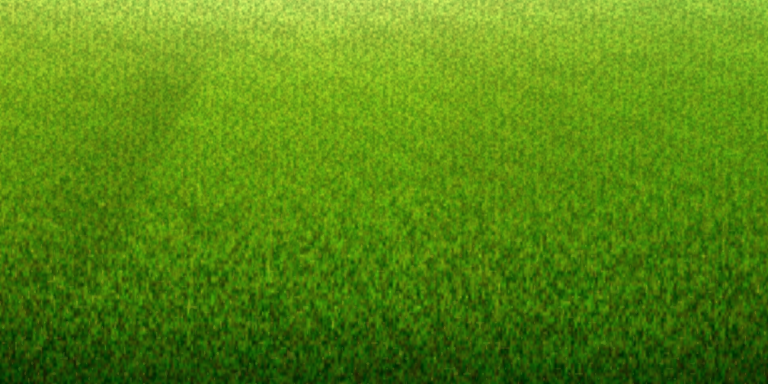
This texture is drawn by a Shadertoy shader. Its source:

```glsl
float hash(vec2 p) {
    return fract(sin(dot(p, vec2(127.1, 311.7))) * 43758.55);
}

float valueNoise(vec2 p) {
    vec2 cell = floor(p);
    vec2 f = fract(p);
    f = f * f * (3.0 - 2.0 * f);
    float low = mix(hash(cell), hash(cell + vec2(1.0, 0.0)), f.x);
    float high = mix(hash(cell + vec2(0.0, 1.0)), hash(cell + 1.0), f.x);
    return mix(low, high, f.y);
}

float fbm(vec2 p, int octaves) {
    float sum = 0.0;
    float weight = 0.5;
    for (int i = 0; i < octaves; i++) {
        sum += weight * (valueNoise(p) - 0.5);
        p = p * 2.03 + vec2(17.3, 9.1);
        weight *= 0.55;
    }
    return sum;
}

// Lawn colour from the near shade to the far sunlight
vec3 lawnGradient(float y) {
    vec3 c = mix(vec3(0.09, 0.26, 0.015), vec3(0.21, 0.42, 0.025), smoothstep(-0.04, 0.24, y));
    c = mix(c, vec3(0.33, 0.54, 0.04), smoothstep(0.14, 0.52, y));
    c = mix(c, vec3(0.44, 0.64, 0.08), smoothstep(0.44, 0.80, y));
    c = mix(c, vec3(0.55, 0.72, 0.15), smoothstep(0.72, 0.94, y));
    return mix(c, vec3(0.64, 0.79, 0.25), smoothstep(0.88, 1.03, y));
}

// Mown strip: bright between two edges, shaded outside the left one
float mownStrip(vec2 uv) {
    float leftEdge = 0.27 + 0.255 * (uv.y - 0.8);
    float inside = smoothstep(leftEdge - 0.025, leftEdge + 0.025, uv.x)
                 * (1.0 - smoothstep(0.52, 0.63, uv.x));
    float outside = (1.0 - smoothstep(leftEdge - 0.03, leftEdge + 0.01, uv.x))
                  * smoothstep(leftEdge - 0.22, leftEdge - 0.02, uv.x);
    float fade = smoothstep(0.05, 0.4, uv.y) * (1.0 - smoothstep(0.75, 1.0, uv.y));
    return (0.6 * inside - outside) * fade;
}

// Upright blades, each patch leaning a little its own way
float bladeLayer(vec2 p, vec2 density) {
    float lean = 0.4 * (valueNoise(p * 24.0) - 0.5);
    vec2 q = p * density;
    q.x += lean * fract(p.y * 24.0);
    return valueNoise(q) - 0.5;
}

// Large near blades give way to short far ones
float grass(vec2 p, float far) {
    float near = bladeLayer(p, vec2(112.0, 66.0)) + 0.6 * bladeLayer(p + 3.7, vec2(190.0, 120.0));
    float distant = bladeLayer(p + 7.1, vec2(150.0, 125.0)) + 0.6 * bladeLayer(p + 5.3, vec2(230.0, 200.0));
    return mix(near, distant, far);
}

void mainImage(out vec4 fragColor, in vec2 fragCoord) {
    vec2 uv = fragCoord / iResolution.xy;
    vec2 p = vec2(uv.x * iResolution.x / iResolution.y, uv.y);
    float far = smoothstep(0.1, 0.95, uv.y);

    // Broad light across the field
    vec3 color = lawnGradient(uv.y);
    color *= 1.0 + 0.09 * mownStrip(uv);
    float rightShade = smoothstep(0.55, 1.0, uv.x) * smoothstep(0.05, 0.4, uv.y);
    color *= 1.0 - rightShade * vec3(0.13, 0.05, 0.10);
    vec2 glowOffset = (uv - vec2(0.40, 1.03)) * vec2(3.2, 6.0);
    color += vec3(0.07, 0.05, 0.10) * exp(-dot(glowOffset, glowOffset));

    // Shaded side edges, strongest near the bottom
    float side = smoothstep(0.28, 0.52, abs(uv.x - 0.5));
    color *= 1.0 - 0.14 * side * (1.0 - smoothstep(0.0, 0.55, uv.y));

    // Faint patches and flat worn streaks in the distance
    float patches = fbm(p * vec2(7.0, 15.0), 3);
    float streaks = fbm(p * vec2(15.0, 62.0) + 71.0, 3);
    color *= 1.0 + 0.09 * patches + 0.13 * streaks * far;

    // Individual blades, softer in the distance
    float contrast = mix(0.85, 0.30, far);
    color *= 1.0 + contrast * grass(p, far) * vec3(1.08, 0.80, 1.2);

    // Dry yellow tips and cool green blades
    float dryness = valueNoise(p * vec2(120.0, 84.0) + 131.0) - 0.5;
    color += dryness * vec3(0.18, -0.02, 0.01) * mix(1.0, 0.45, far);
    float dryTip = smoothstep(0.78, 0.95, valueNoise(p * vec2(120.0, 75.0) + 211.0));
    color += dryTip * vec3(0.11, 0.07, 0.04) * mix(1.0, 0.4, far);

    fragColor = vec4(clamp(color, 0.0, 1.0), 1.0);
}
```
